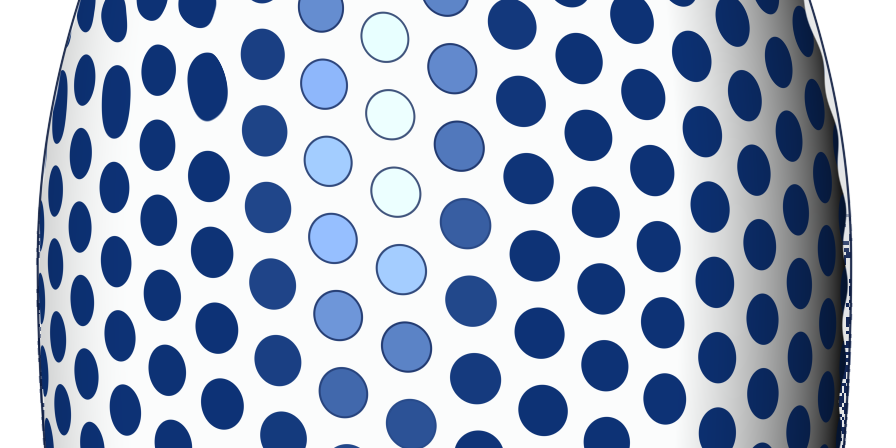
Write a Shadertoy shader that draws this pattern.

```glsl
// A glossy white barrel covered in staggered navy dots, with a pale highlight and a shaded right side.

const vec3 WHITE = vec3(0.985, 0.99, 0.99);
const vec3 NAVY = vec3(0.05, 0.195, 0.46);
const vec3 OUTLINE = vec3(0.08, 0.16, 0.36);
const float AXIS_X = 0.992;
const float COLUMN_STEP = 0.166;
const float FIRST_COLUMN = -0.114;
const float DOT_RADIUS = 0.0573;
const float SKIN_RADIUS = 0.906;

float hash(vec2 p) {
    return fract(sin(dot(p, vec2(127.1, 311.7))) * 43758.5453);
}

// Barrel radius at a depth below the top edge
float barrelRadius(float depth, float taperTop, float taperBottom) {
    float h = depth - 0.586;
    return 0.911 - h * h * (h < 0.0 ? taperTop : taperBottom);
}

// Slow turn of the dot columns around the barrel
float twist(float depth) {
    float h = depth - 0.5;
    return 0.0826 * h - 0.028 * h * h;
}

// Light falls off on the right and only slightly at the left rim
float bodyShade(float angle) {
    float right = clamp(1.38 * cos(angle + 0.15), 0.06, 1.0);
    float left = 1.0 - 0.16 * smoothstep(0.85, 1.45, -angle);
    return angle > 0.0 ? right : left;
}

// Glossy highlight, sampled once for each dot
float highlight(vec2 p) {
    float across = (p.x - 0.854 + 0.026 * p.y) / 0.156;
    float down = (p.y - 0.286) / 0.495;
    return 1.05 * exp(-across * across - down * down);
}

// Offset from the nearest dot centre on the unrolled skin; also returns that centre
vec2 dotOffset(float angle, float depth, out vec2 centre) {
    float leftSide = smoothstep(0.5, 0.6, -angle);
    angle += 0.04 * leftSide * smoothstep(0.12, 0.02, depth);
    float column = round((angle - FIRST_COLUMN) / COLUMN_STEP);
    float columnAngle = FIRST_COLUMN + column * COLUMN_STEP;
    float odd = mod(column, 2.0);
    float lifted = depth + 0.05 * odd * leftSide * smoothstep(0.32, 0.16, depth);
    float s = sin(columnAngle);
    float spacing = 0.173 * (1.0 - 0.065 * s * s);
    float start = 0.443 - 0.065 * sin(1.6 * (columnAngle + 0.25)) + 0.5 * odd * spacing;
    float centreY = start + round((lifted - start) / spacing) * spacing;
    float radius = barrelRadius(centreY, 0.154, 0.096);
    centre = vec2(AXIS_X + radius * sin(columnAngle + twist(centreY)), centreY);
    return vec2((angle - columnAngle) * SKIN_RADIUS, lifted - centreY);
}

// Dotted skin at a point measured from the top left
vec3 paintSkin(vec2 p, float pixel) {
    float radius = barrelRadius(p.y, 0.154, 0.096);
    float angle = asin(clamp((p.x - AXIS_X) / radius, -0.999, 0.999));
    float shade = bodyShade(angle);
    vec2 centre;
    vec2 q = dotOffset(angle - twist(p.y), p.y, centre);
    float d = length(q);

    // Convert skin distance to distance on the canvas
    vec2 slope = vec2(q.x / max(cos(angle), 0.12), q.y) / max(d, 0.001);
    float edge = (d - DOT_RADIUS) / max(length(slope), 0.3);

    float gloss = highlight(centre);
    vec3 fill = min(NAVY + gloss * vec3(0.97, 1.0, 1.0), vec3(0.93, 1.0, 1.0));
    fill *= 0.36 + 0.64 * shade;
    float rim = smoothstep(0.0025 + pixel, 0.0015, abs(edge + 0.0015));
    fill = mix(fill, OUTLINE, rim * 0.8 * smoothstep(0.05, 0.3, gloss));
    return mix(fill, WHITE * shade, smoothstep(-0.7 * pixel, 0.7 * pixel, edge));
}

// Thin dark contour with a ragged light gap inside it
vec3 paintRim(vec3 color, vec2 p, float inside, float pixel) {
    float rightSide = step(AXIS_X, p.x);
    float ragged = hash(floor(vec2(p.x * 190.0, p.y * 130.0)));
    float gapWidth = mix(0.008, 0.021, rightSide) * (0.75 + 0.25 * sin(p.y * 37.0));
    float gap = smoothstep(gapWidth + pixel, gapWidth - pixel, inside);
    float specks = step(0.72 - 0.25 * smoothstep(0.65, 0.85, p.y), ragged);
    vec3 gapColor = mix(WHITE, OUTLINE, specks * smoothstep(0.4, 0.6, p.y));
    color = mix(color, gapColor, gap * 0.9);
    float line = smoothstep(0.002 + pixel, 0.001, abs(inside - 0.003));
    return mix(color, OUTLINE * 0.7, line * 0.9);
}

void mainImage(out vec4 fragColor, in vec2 fragCoord) {
    float pixel = 1.0 / iResolution.y;
    vec2 p = fragCoord * pixel;
    p.y = 1.0 - p.y;

    float inside = barrelRadius(p.y, 0.27, 0.096) - abs(p.x - AXIS_X);
    vec3 barrel = paintRim(paintSkin(p, pixel), p, inside, pixel);
    vec3 color = mix(vec3(1.0), barrel, smoothstep(-pixel, pixel, inside));
    fragColor = vec4(color, 1.0);
}
```
